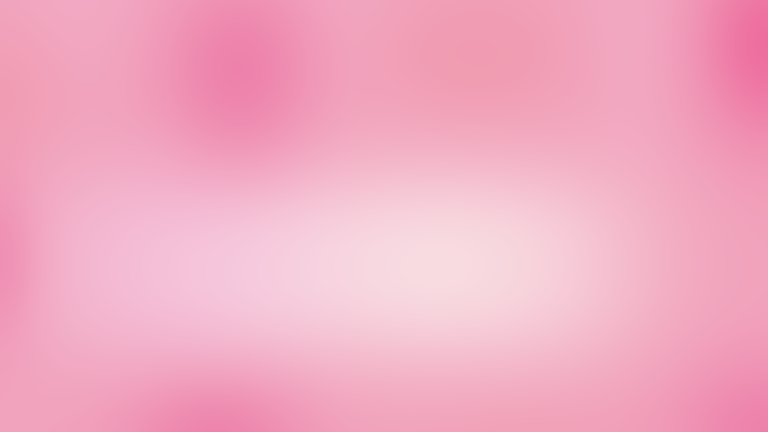
Give the GLSL for this background, as a Shadertoy shader.

```glsl
// A soft pink backdrop: a pale, wide pool of light below the middle,
// ringed by deeper rose glows at the edges and at the upper left.
// Each part is a smooth elliptical falloff blended over a flat base.

// Colours
const vec3 BASE_PINK  = vec3(0.945, 0.635, 0.735);
const vec3 PALE_LILAC = vec3(0.960, 0.765, 0.860);
const vec3 PALE_CREAM = vec3(0.972, 0.862, 0.885);
const vec3 SOFT_PINK  = vec3(0.950, 0.670, 0.770);
const vec3 SALMON     = vec3(0.940, 0.600, 0.680);
const vec3 ROSE       = vec3(0.930, 0.500, 0.665);
const vec3 HOT_ROSE   = vec3(0.930, 0.420, 0.615);

// Pool of light, in fractions of the canvas
const vec2 POOL_CENTRE = vec2(0.44, 0.385);
const vec2 POOL_RADIUS = vec2(0.39, 0.245);
const vec2 POOL_POWER  = vec2(4.0, 2.4);
const vec2 CREAM_RANGE = vec2(0.17, 0.60);

// Bell-shaped falloff, 1 at the centre
float glow(vec2 p, vec2 centre, vec2 radius) {
    vec2 d = (p - centre) / radius;
    return exp(-dot(d, d));
}

// Wide falloff with a flattened top
float pool(vec2 p) {
    vec2 d = pow(abs(p - POOL_CENTRE) / POOL_RADIUS, POOL_POWER);
    return exp(-d.x - d.y);
}

void mainImage(out vec4 fragColor, in vec2 fragCoord) {
    vec2 p = fragCoord / iResolution.xy;
    vec3 colour = BASE_PINK;

    // Gentle variation of the base
    colour = mix(colour, SOFT_PINK, 0.8 * glow(p, vec2(0.10, 1.00), vec2(0.12, 0.20)));
    colour = mix(colour, SOFT_PINK, 0.8 * glow(p, vec2(0.82, 0.92), vec2(0.08, 0.30)));
    colour = mix(colour, SOFT_PINK, 0.7 * glow(p, vec2(0.45, 1.00), vec2(0.08, 0.25)));
    colour = mix(colour, SALMON, 0.8 * glow(p, vec2(0.62, 0.86), vec2(0.13, 0.17)));
    colour = mix(colour, SALMON, 0.6 * glow(p, vec2(0.00, 0.78), vec2(0.08, 0.18)));
    colour = mix(colour, SALMON, 0.4 * glow(p, vec2(0.68, 0.00), vec2(0.14, 0.10)));

    // Pool of light, lilac on the left and cream on the right
    vec3 light = mix(PALE_LILAC, PALE_CREAM, smoothstep(CREAM_RANGE.x, CREAM_RANGE.y, p.x));
    colour = mix(colour, light, pool(p));

    // Deeper rose glows
    colour = mix(colour, ROSE, 0.95 * glow(p, vec2(0.31, 0.84), vec2(0.10, 0.21)));
    colour = mix(colour, ROSE, 0.60 * glow(p, vec2(0.00, 0.40), vec2(0.05, 0.20)));
    colour = mix(colour, ROSE, 0.90 * glow(p, vec2(0.28, -0.02), vec2(0.12, 0.14)));
    colour = mix(colour, ROSE, 0.95 * glow(p, vec2(1.00, 0.00), vec2(0.12, 0.17)));
    colour = mix(colour, HOT_ROSE, 0.95 * glow(p, vec2(1.00, 0.90), vec2(0.09, 0.23)));

    fragColor = vec4(colour, 1.0);
}
```
